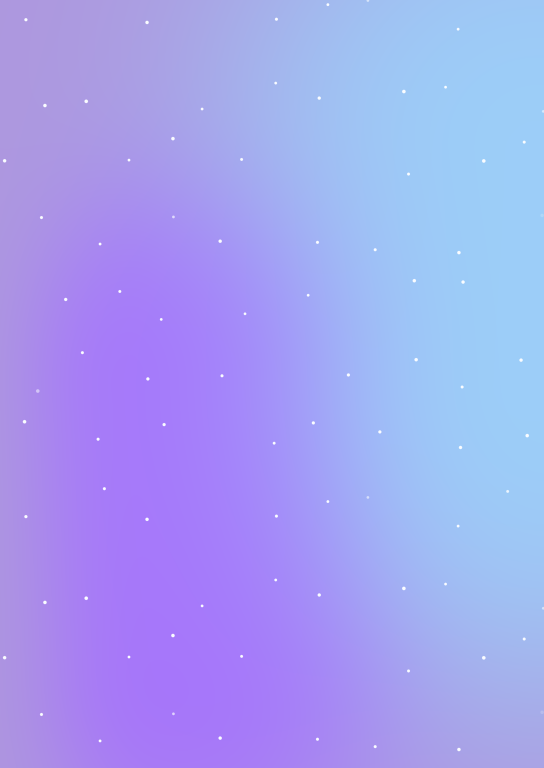
This background is drawn by a Shadertoy shader. Its source:

```glsl
const vec3 LAVENDER = vec3(0.68, 0.59, 0.87);
const vec3 VIOLET = vec3(0.65, 0.44, 0.99);
const vec3 SKY = vec3(0.605, 0.825, 0.98);
const vec3 STAR_WHITE = vec3(0.98, 0.99, 1.0);

// Stars repeat vertically after STAR_ROWS cells
const float STAR_ROWS = 7.0;
const float STAR_CELL = 0.647 / STAR_ROWS;

vec3 hash3(vec2 cell) {
    vec3 h = fract(cell.xyx * vec3(0.1031, 0.1030, 0.0973));
    h += dot(h, h.yxz + 33.33);
    return fract((h.xxy + h.yzz) * h.zyx);
}

float segmentDistance(vec2 p, vec2 a, vec2 b) {
    vec2 ab = b - a;
    float t = clamp(dot(p - a, ab) / dot(ab, ab), 0.0, 1.0);
    return length(p - a - ab * t);
}

float glow(float dist, float spread) {
    float r = dist / spread;
    return exp(-r * r);
}

// Two soft glows blended over a pale base; p is in canvas heights
vec3 backdrop(vec2 p, float width) {
    vec2 violetLow = vec2(0.36 * width, 0.14);
    vec2 violetHigh = vec2(0.30 * width, 0.50);
    vec2 skyLow = vec2(0.99 * width, 0.50);
    vec2 skyHigh = vec2(0.99 * width, 0.80);

    float violet = glow(segmentDistance(p, violetLow, violetHigh), 0.20);
    violet *= smoothstep(-0.11 * width, 0.28 * width, p.x);
    float sky = glow(segmentDistance(p, skyLow, skyHigh), 0.33);

    float total = violet + sky;
    vec3 tint = mix(VIOLET, SKY, sky / max(total, 0.0001));
    return mix(LAVENDER, tint, 1.0 - exp(-2.5 * total));
}

// One jittered dot per cell, with a few cells empty or faint
float stars(vec2 p, float cellSize, float rows, float pixel) {
    vec2 grid = p / cellSize;
    vec2 cell = floor(grid);
    vec3 seed = hash3(vec2(cell.x, mod(cell.y, rows)) + 17.0);
    vec2 center = mix(vec2(0.06), vec2(0.94), seed.xy);
    float dist = length(fract(grid) - center) * cellSize;
    float radius = mix(0.0017, 0.0023, fract(seed.z * 7.0));
    float opacity = smoothstep(0.08, 0.20, seed.z);
    float edge = 0.7 * pixel;
    return opacity * (1.0 - smoothstep(radius - edge, radius + edge, dist));
}

void mainImage(out vec4 fragColor, in vec2 fragCoord) {
    float pixel = 1.0 / iResolution.y;
    vec2 p = fragCoord * pixel;
    float width = iResolution.x * pixel;

    vec3 color = backdrop(p, width);
    color = mix(color, STAR_WHITE, stars(p, STAR_CELL, STAR_ROWS, pixel));
    fragColor = vec4(color, 1.0);
}
```
